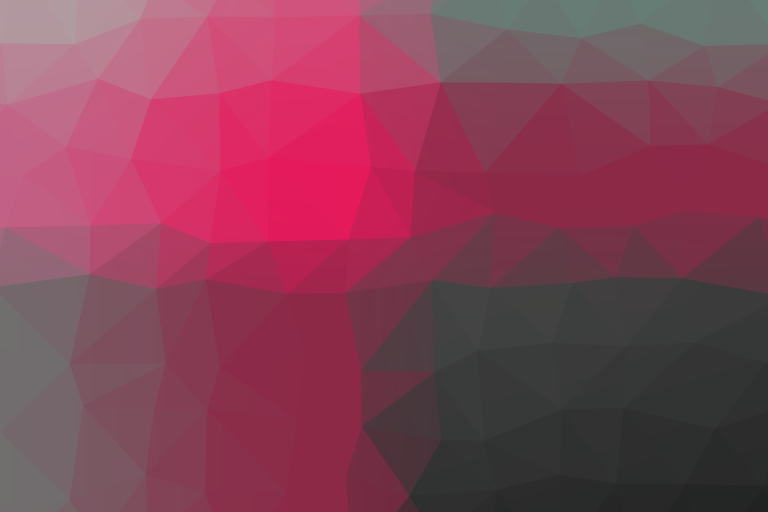
Write a WebGL 1 fragment shader that draws this background.

```glsl
precision highp float;
uniform vec2 u_resolution;

const vec2 CELL = vec2(0.135, 0.128);
const vec2 GRID_ORIGIN = vec2(0.02, 0.045);

vec2 hash2(vec2 p) {
  vec2 q = vec2(dot(p, vec2(127.1, 311.7)), dot(p, vec2(269.5, 183.3)));
  return fract(sin(q) * 43758.545);
}

// Mesh corner: a grid point moved by a random offset
vec2 corner(vec2 id) {
  return GRID_ORIGIN + CELL * (id + 0.56 * (hash2(id) - 0.5));
}

// Smooth colour field that the facets sample
vec3 field(vec2 p) {
  vec3 crimson = vec3(0.55, 0.16, 0.28);
  float toRight = smoothstep(0.62, 0.96, p.x);

  vec3 band = mix(vec3(0.76, 0.38, 0.52), vec3(0.9, 0.1, 0.36), smoothstep(0.0, 0.6, p.x));
  band = mix(band, crimson, toRight);

  vec3 top = mix(vec3(0.69, 0.61, 0.63), vec3(0.81, 0.33, 0.49), smoothstep(0.1, 0.6, p.x));
  top = mix(top, vec3(0.4, 0.49, 0.46), toRight);

  vec3 charcoal = vec3(0.98, 1.0, 0.99) * (0.285 - 0.07 * (p.x - 0.85) - 0.22 * (0.46 - p.y));
  vec3 low = mix(vec3(0.43, 0.46, 0.45), crimson, smoothstep(-0.1, 0.6, p.x));
  low = mix(low, charcoal, smoothstep(0.65, 0.86, p.x));

  vec3 color = mix(band, top, smoothstep(0.66, 1.03, p.y));
  return mix(low, color, smoothstep(0.39, 0.61, p.y));
}

float cross2(vec2 a, vec2 b) {
  return a.x * b.y - a.y * b.x;
}

// Signed distance to the line a-b, positive on its left
float side(vec2 p, vec2 a, vec2 b) {
  return cross2(normalize(b - a), p - a);
}

// Facet colour times coverage, with the coverage in alpha
vec4 facet(vec2 p, vec2 a, vec2 b, vec2 c) {
  float turn = sign(cross2(b - a, c - a));
  float inside = min(turn * side(p, a, b), min(turn * side(p, b, c), turn * side(p, c, a)));
  float coverage = clamp(0.5 + inside * u_resolution.y, 0.0, 1.0);
  vec2 center = (a + b + c) / 3.0;
  return vec4(field(mix(center, p, 0.1)), 1.0) * coverage;
}

void main() {
  vec2 p = gl_FragCoord.xy / u_resolution.y;
  vec2 home = floor((p - GRID_ORIGIN) / CELL);
  vec4 sum = vec4(field(p), 1.0) * 0.001;

  // Split each nearby cell along its shorter diagonal
  for (int j = -1; j <= 1; j++) {
    for (int i = -1; i <= 1; i++) {
      vec2 id = home + vec2(float(i), float(j));
      vec2 a = corner(id);
      vec2 b = corner(id + vec2(1.0, 0.0));
      vec2 c = corner(id + vec2(1.0, 1.0));
      vec2 d = corner(id + vec2(0.0, 1.0));
      if (distance(a, c) < distance(b, d)) {
        sum += facet(p, a, b, c) + facet(p, a, c, d);
      } else {
        sum += facet(p, a, b, d) + facet(p, b, c, d);
      }
    }
  }
  gl_FragColor = vec4(sum.rgb / sum.a, 1.0);
}
```
